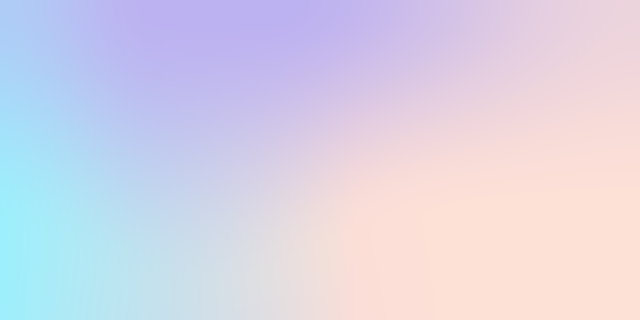
Reproduce this background procedurally as a WebGL 1 fragment shader.

```glsl
precision highp float;

uniform vec2 u_resolution;

const vec3 PEACH = vec3(0.992, 0.878, 0.839);
const vec3 CYAN = vec3(0.612, 0.941, 0.992);
const vec3 LAVENDER = vec3(0.737, 0.694, 0.945);

// Soft bump that equals one at its center
float bell(float x, float center, float width) {
    float d = (x - center) / width;
    return exp(-d * d);
}

// Cyan fades from the left edge, with a softer start near the top
float cyanWeight(vec2 uv, float reach) {
    float t = clamp(uv.x / reach, 0.0, 1.0);
    float eased = smoothstep(0.0, 1.0, t);
    return 1.0 - mix(t, eased, uv.y);
}

// Strength of the lavender band along the top edge
float lavenderAcross(float x) {
    float rise = mix(0.57, 1.0, smoothstep(0.0, 0.25, x));
    float fall = mix(1.0, 0.26, smoothstep(0.42, 1.0, x));
    return rise * fall;
}

// Lavender hangs down furthest left of the middle and leaves a faint haze
float lavenderWeight(vec2 uv) {
    float depth = 1.0 - uv.y;
    float hang = bell(uv.x, 0.29, 0.24);
    float fade = 1.0 - smoothstep(0.0, 0.65 + 0.3 * hang, depth);
    float haze = 0.15 * hang * depth;
    return lavenderAcross(uv.x) * mix(fade, 1.0, haze);
}

void main() {
    vec2 uv = gl_FragCoord.xy / u_resolution;

    // Cyan and peach run sideways, then lavender washes down over them
    vec3 color = mix(PEACH, CYAN, cyanWeight(uv, 0.56));
    color = mix(color, LAVENDER, lavenderWeight(uv));

    gl_FragColor = vec4(color, 1.0);
}
```
